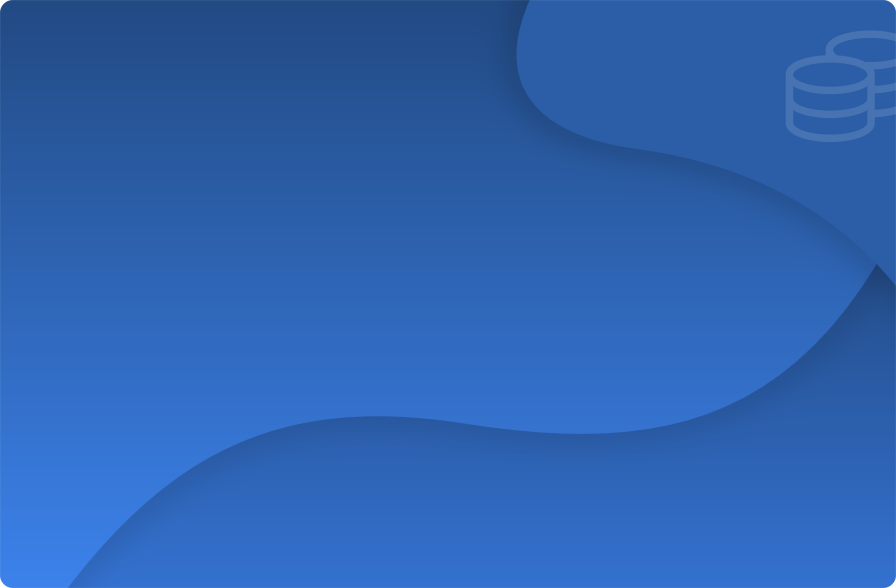
Reproduce this background procedurally as a Shadertoy shader.

```glsl
// Blue vertical gradient with two flowing wave panels and a faint stack of coins.
// Each panel edge is a pair of cubic curves turned into a signed distance,
// which gives both the smooth fill and the soft shadow along the edge.

#define CURVE_STEPS 24
#define CORNER_RADIUS 0.022
#define SHADOW_WIDTH 0.035
#define BLOB_SHADOW 0.10
#define WAVE_SHADOW 0.07
#define COIN_RADII vec2(0.0694, 0.0268)
#define COIN_GAP 0.0407
#define COIN_STROKE 0.0063
#define COIN_OPACITY 0.13

const vec3 SKY_TOP = vec3(0.133, 0.290, 0.514);
const vec3 SKY_BOTTOM = vec3(0.235, 0.510, 0.922);
const vec3 WAVE_TOP = vec3(0.140, 0.302, 0.540);
const vec3 WAVE_BOTTOM = vec3(0.204, 0.445, 0.815);
const vec3 BLOB_COLOR = vec3(0.170, 0.370, 0.656);

float fill(float d) {
    float px = 1.0 / iResolution.y;
    return 1.0 - smoothstep(-0.7 * px, 0.7 * px, d);
}

vec2 bezier(vec2 a, vec2 b, vec2 c, vec2 d, float t) {
    float s = 1.0 - t;
    return s*s*s*a + 3.0*s*s*t*b + 3.0*s*t*t*c + t*t*t*d;
}

// x: nearest distance so far; y: sign, flipped by each crossing to the left
void traceCurve(vec2 p, vec2 a, vec2 b, vec2 c, vec2 d, inout vec2 field) {
    vec2 start = a;
    for (int i = 1; i <= CURVE_STEPS; i++) {
        vec2 end = bezier(a, b, c, d, float(i) / float(CURVE_STEPS));
        vec2 along = end - start;
        vec2 rel = p - start;
        float h = clamp(dot(rel, along) / dot(along, along), 0.0, 1.0);
        field.x = min(field.x, length(rel - along * h));
        if ((start.y > p.y) != (end.y > p.y)) {
            float crossing = start.x + along.x * rel.y / along.y;
            if (crossing < p.x) field.y = -field.y;
        }
        start = end;
    }
}

float waveDistance(vec2 p) {
    vec2 field = vec2(10.0, 1.0);
    vec2 joint = vec2(0.794, 0.279);
    traceCurve(p, vec2(0.103, -0.016), vec2(0.298, 0.247), vec2(0.496, 0.327), joint, field);
    traceCurve(p, joint, vec2(1.131, 0.227), vec2(1.379, 0.277), vec2(1.558, 0.681), field);
    return field.x * field.y;
}

float blobDistance(vec2 p) {
    vec2 field = vec2(10.0, 1.0);
    vec2 joint = vec2(1.081, 0.747);
    traceCurve(p, vec2(0.933, 1.060), vec2(0.813, 0.869), vec2(0.903, 0.771), joint, field);
    traceCurve(p, joint, vec2(1.260, 0.723), vec2(1.458, 0.645), vec2(1.587, 0.422), field);
    return field.x * field.y;
}

float ellipseDistance(vec2 q) {
    float k = length(q / COIN_RADII);
    float slope = length(q / (COIN_RADII * COIN_RADII));
    return k * (k - 1.0) / max(slope, 0.001);
}

// Solid outline of a coin stack, q measured from the centre of its top face
float stackDistance(vec2 q) {
    return ellipseDistance(vec2(q.x, q.y - clamp(q.y, -2.0 * COIN_GAP, 0.0)));
}

float stackStroke(vec2 q) {
    float d = abs(ellipseDistance(q));
    for (int i = 1; i <= 2; i++) {
        vec2 rim = q + vec2(0.0, float(i) * COIN_GAP);
        if (rim.y < 0.0) d = min(d, abs(ellipseDistance(rim)));
    }
    float beyond = max(max(q.y, -q.y - 2.0 * COIN_GAP), 0.0);
    d = min(d, length(vec2(abs(q.x) - COIN_RADII.x, beyond)));
    return fill(d - COIN_STROKE);
}

float softShadow(float d) {
    return exp(-d * d / (SHADOW_WIDTH * SHADOW_WIDTH));
}

void mainImage(out vec4 fragColor, in vec2 fragCoord) {
    vec2 p = fragCoord / iResolution.y;
    vec2 size = iResolution.xy / iResolution.y;
    vec3 color = mix(SKY_BOTTOM, SKY_TOP, p.y);

    // Lower wave, darkest along its upper edge
    float wave = waveDistance(p);
    vec3 waveColor = mix(WAVE_BOTTOM, WAVE_TOP, clamp(p.y / 0.56, 0.0, 1.0));
    waveColor *= 1.0 - WAVE_SHADOW * softShadow(wave);
    color = mix(color, waveColor, fill(wave));

    // Upper blob and the shadow it casts
    float blob = blobDistance(p);
    color *= 1.0 - BLOB_SHADOW * softShadow(max(blob, 0.0));
    color = mix(color, BLOB_COLOR, fill(blob));

    // Coin stacks, the rear one hidden behind the front one
    vec2 front = p - vec2(1.412, 0.873);
    vec2 rear = p - vec2(1.480, 0.915);
    float rearStroke = stackStroke(rear) * (1.0 - fill(stackDistance(front)));
    color = mix(color, vec3(1.0), COIN_OPACITY * max(stackStroke(front), rearStroke));

    // Rounded canvas corners on white
    vec2 corner = abs(p - 0.5 * size) - 0.5 * size + CORNER_RADIUS;
    float card = length(max(corner, 0.0)) - CORNER_RADIUS;
    fragColor = vec4(mix(vec3(1.0), color, fill(card)), 1.0);
}
```
